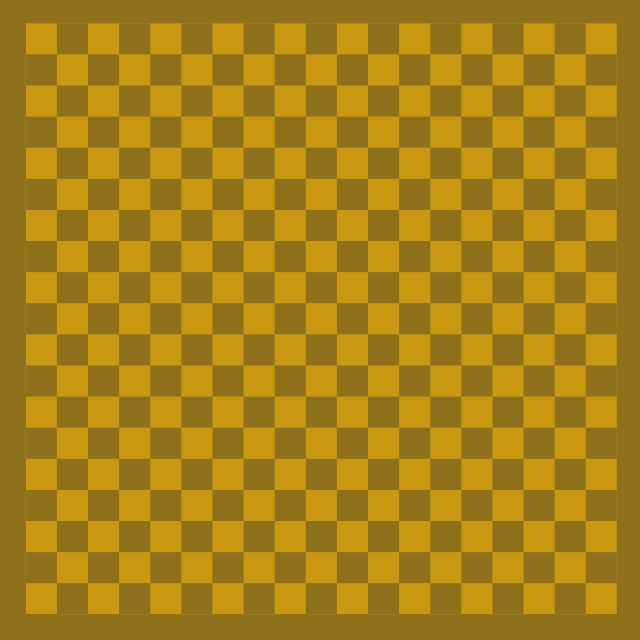
Give the GLSL for this pattern, as a Shadertoy shader.

```glsl
const vec3 DARK = vec3(0.561, 0.439, 0.106);
const vec3 LIGHT = vec3(0.786, 0.597, 0.071);
const float CELLS = 19.0;             // cells across and down
const float CELL_SIZE = 0.04861;      // side of one cell
const vec2 BOARD_ORIGIN = vec2(0.0403, 0.0401);

// Signed distance to the nearest cell edge per axis, positive in even cells
vec2 edgeWave(vec2 cell) {
    return 0.5 - abs(mod(cell + 0.5, 2.0) - 1.0);
}

// Smoothed checker: 1 where both cell indices share parity
float checker(vec2 cell, float pixel) {
    vec2 parity = clamp(2.0 * edgeWave(cell) / pixel, -1.0, 1.0);
    return 0.5 + 0.5 * parity.x * parity.y;
}

// Smoothed coverage of the square board
float boardMask(vec2 cell, float pixel) {
    vec2 inset = 0.5 * CELLS - abs(cell - 0.5 * CELLS);
    vec2 cover = clamp(inset / pixel + 0.5, 0.0, 1.0);
    return cover.x * cover.y;
}

void mainImage(out vec4 fragColor, in vec2 fragCoord) {
    // Cell coordinates, with the pixel size in the same unit
    float canvas = min(iResolution.x, iResolution.y);
    vec2 uv = (fragCoord - 0.5 * iResolution.xy) / canvas + 0.5;
    vec2 cell = (uv - BOARD_ORIGIN) / CELL_SIZE;
    float pixel = 1.0 / (canvas * CELL_SIZE);

    // Light cells over the dark ground
    float light = checker(cell, pixel) * boardMask(cell, pixel);
    fragColor = vec4(mix(DARK, LIGHT, light), 1.0);
}
```
